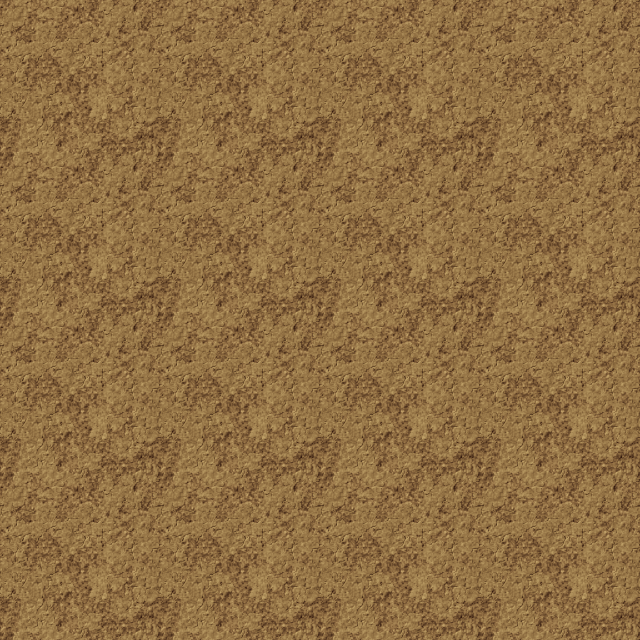
A Shadertoy shader for this texture:

```glsl
// Dry, crusted earth: ragged pale clods with undercut edges and dark gritty soil between.
// A wrapping height field (noise patches plus cellular plates) is lit from the upper
// left, then tinted from dark brown to pale tan. Pebbles and pits are scattered.

#define REPEATS 4.0        // tiles across and down
#define PATCH_CELLS 10.0   // crust patches per tile
#define PLATE_CELLS 12.0   // cracked plates per tile
#define GRAIN_CELLS 23.0   // coarsest grain per tile
#define STONE_CELLS 38.0   // pebble slots per tile
#define CRACK_WIDTH 0.18   // in plate cells
#define LIGHT_STEP 0.0075  // relief sampling distance, in tiles
#define RELIEF 1.5         // strength of the lighting

const vec3 DARK_SOIL = vec3(0.37, 0.26, 0.15);
const vec3 MID_SOIL  = vec3(0.56, 0.43, 0.255);
const vec3 PALE_SOIL = vec3(0.69, 0.57, 0.36);

// Two random values for a lattice cell that wraps after "period" cells
vec2 hash2(vec2 cell, float period, float seed) {
    uvec2 c = uvec2(mod(cell, period));
    uint n = c.x * 1973u + c.y * 9277u + uint(seed) * 26699u + 77u;
    n = (n ^ (n >> 15)) * 0x2c1b3c6du;
    n = (n ^ (n >> 12)) * 0x297a2d39u;
    n ^= n >> 15;
    return vec2(float(n & 0xffffu), float(n >> 16)) / 65535.0;
}

// Wrapping value noise over the unit tile
float noise(vec2 p, float cells, float seed) {
    vec2 q = p * cells, i = floor(q), f = q - i;
    f = f * f * (3.0 - 2.0 * f);
    float a = hash2(i, cells, seed).x;
    float b = hash2(i + vec2(1, 0), cells, seed).x;
    float c = hash2(i + vec2(0, 1), cells, seed).x;
    float d = hash2(i + vec2(1, 1), cells, seed).x;
    return mix(mix(a, b, f.x), mix(c, d, f.x), f.y);
}

float fbm(vec2 p, float cells, int octaves, float seed) {
    float sum = 0.0, total = 0.0, weight = 1.0;
    for (int k = 0; k < octaves; k++) {
        sum += weight * noise(p, cells, seed + float(k));
        total += weight;
        weight *= 0.6;
        cells *= 2.0;
    }
    return sum / total;
}

// Cracked plates: x = gap between the two nearest centres, y = random plate level
vec2 plates(vec2 p) {
    vec2 q = p * PLATE_CELLS, base = floor(q);
    float nearest = 9.0, second = 9.0, level = 0.0;
    for (int y = -1; y <= 1; y++)
    for (int x = -1; x <= 1; x++) {
        vec2 cell = base + vec2(x, y);
        vec2 rnd = hash2(cell, PLATE_CELLS, 31.0);
        float d = length(cell + 0.1 + 0.8 * rnd - q);
        second = min(second, max(d, nearest));
        if (d < nearest) {
            nearest = d;
            level = hash2(cell, PLATE_CELLS, 37.0).x;
        }
    }
    return vec2(second - nearest, level);
}

// Ground height; also returns how much crust covers the soil and the crack depth
float ground(vec2 p, out float crust, out float crack) {
    vec2 warp = vec2(fbm(p, 16.0, 3, 41.0), fbm(p, 16.0, 3, 47.0)) - 0.5;
    vec2 plate = plates(p + 0.13 * warp);
    float patches = fbm(p + 0.06 * warp, PATCH_CELLS, 4, 3.0);
    patches += 0.24 * (noise(p, 4.0, 7.0) - 0.5) + 0.16 * (plate.y - 0.5);
    crust = smoothstep(0.42, 0.51, patches);
    crack = 1.0 - smoothstep(0.0, CRACK_WIDTH, plate.x);
    crack *= crust * smoothstep(0.35, 0.75, noise(p, 25.0, 53.0));
    float grain = fbm(p, GRAIN_CELLS, 3, 11.0);
    return crust * (0.22 + 0.16 * plate.y) - 0.2 * crack
         + grain * mix(1.2, 0.9, crust);
}

// Scattered specks: x = coverage, y = random tone
vec2 stones(vec2 p) {
    vec2 q = p * STONE_CELLS, cell = floor(q);
    vec2 centre = 0.35 + 0.3 * hash2(cell, STONE_CELLS, 61.0);
    vec2 kind = hash2(cell, STONE_CELLS, 67.0);
    float radius = mix(0.2, 0.38, kind.y);
    float d = length(q - cell - centre);
    float cover = 1.0 - smoothstep(radius - 0.15, radius + 0.12, d);
    return vec2(cover * step(0.82, kind.x), kind.y);
}

void mainImage(out vec4 fragColor, in vec2 fragCoord) {
    vec2 p = fract(fragCoord / iResolution.xy * REPEATS);

    // Relief: compare with the ground one step toward the light
    float crust, crack, otherCrust, otherCrack;
    float height = ground(p, crust, crack);
    float toward = ground(p + LIGHT_STEP * vec2(-0.75, 0.65), otherCrust, otherCrack);
    float relief = clamp(RELIEF * (height - toward), -0.7, 0.42);

    // Tone: crust is paler than soil, cracks are dark, grit adds fine speckle
    float tone = 0.56 + 0.23 * (crust - 0.55) + relief - 0.24 * crack;
    float speckle = 0.5 * (noise(p, 64.0, 71.0) + noise(p, 128.0, 73.0)) - 0.5;
    tone += mix(1.25, 0.85, crust) * speckle;
    tone += 0.12 * (noise(p, 3.0, 79.0) - 0.5);

    // Pebbles in the loose soil, with a few dark pits
    vec2 stone = stones(p);
    float stoneTone = stone.y < 0.4 ? -0.4 : 0.45;
    tone += stone.x * stoneTone * mix(1.0, 0.2, crust);
    tone = clamp(tone, -0.45, 1.2);

    vec3 color = tone < 0.5 ? mix(DARK_SOIL, MID_SOIL, 2.0 * tone)
                            : mix(MID_SOIL, PALE_SOIL, 2.0 * tone - 1.0);
    color += vec3(0.004, -0.004, 0.002) * (1.0 - crust); // redder loose soil
    fragColor = vec4(color, 1.0);
}
```
